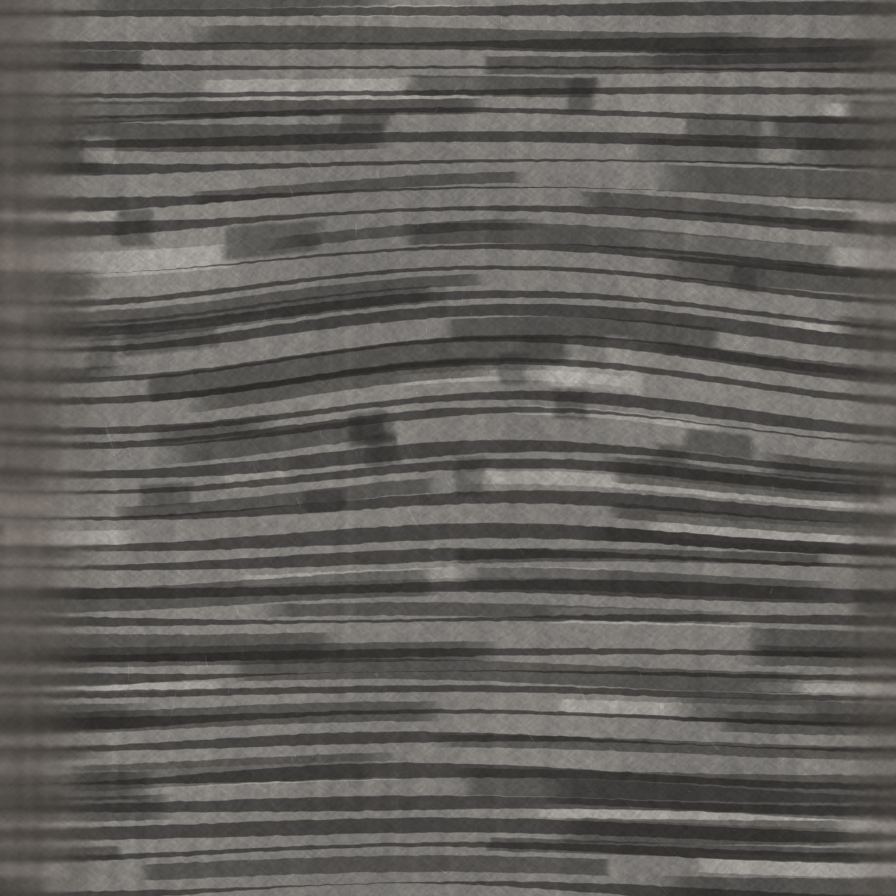
Give the GLSL for this texture, as a Shadertoy shader.

```glsl
#define STRIPES 34
#define WASHES 44
#define LIGHTS 18
#define PATCHES 24
#define PAPER 0.485
#define INK 0.135
#define CHALK 0.68
#define RISE 0.024
#define GRAIN 0.13
#define TINT vec3(1.02, 1.0, 0.97)

const float TAU = 6.28318;

float hash(vec2 p) {
    vec3 q = fract(p.xyx * vec3(0.1031, 0.1030, 0.0973));
    q += dot(q, q.yzx + 33.33);
    return fract((q.x + q.y) * q.z);
}

float noise(vec2 p) {
    vec2 i = floor(p), f = fract(p);
    f = f * f * (3.0 - 2.0 * f);
    return mix(mix(hash(i), hash(i + vec2(1, 0)), f.x),
               mix(hash(i + vec2(0, 1)), hash(i + vec2(1, 1)), f.x), f.y);
}

vec2 rotate(vec2 p, float a) {
    return vec2(cos(a) * p.x - sin(a) * p.y, sin(a) * p.x + cos(a) * p.y);
}

// Vertical shift of the strokes: rising in the middle, arched below
float bend(vec2 p) {
    float middle = exp(-pow((p.y - 0.58) / 0.2, 2.0));
    float lower = 1.0 - smoothstep(0.1, 0.35, p.y);
    return RISE * middle * sin(TAU * (p.x - 0.32)) - 0.007 * lower * cos(TAU * p.x);
}

// Coverage of a bar that wraps sideways; soft holds the blur of ends and sides
float bar(vec2 p, vec2 centre, vec2 halfSize, vec2 soft) {
    vec2 d = vec2(abs(fract(p.x - centre.x + 0.5) - 0.5), abs(p.y - centre.y));
    vec2 cover = smoothstep(-soft, soft, halfSize - d);
    return cover.x * cover.y;
}

// Crossed fibres and fine speckle, centred on zero
float paperGrain(vec2 p) {
    float speckle = noise(p * 420.0) + noise(p * 230.0 + 7.0) - 1.0;
    float fibres = noise(rotate(p, 0.6) * vec2(70.0, 420.0))
                 + noise(rotate(p, -0.7) * vec2(80.0, 400.0) + 31.0) - 1.0;
    return 0.6 * speckle + 0.6 * fibres;
}

void mainImage(out vec4 fragColor, in vec2 fragCoord) {
    vec2 uv = fragCoord / iResolution.xy;
    float worn = noise(uv * vec2(3.0, 24.0)) * 0.05;
    float leftEdge = 1.0 - smoothstep(0.02, 0.1 + worn, uv.x);
    float rightEdge = smoothstep(0.92, 1.0, uv.x);
    float edge = max(leftEdge, 0.6 * rightEdge);

    // Stroke space with slightly ragged sides
    vec2 p = uv - vec2(0.0, bend(uv));
    p += (vec2(noise(uv * 130.0), noise(uv * vec2(110.0, 160.0) + 9.0)) - 0.5) * vec2(0.008, 0.0015);
    float side = mix(0.0011, 0.006, edge);

    float tone = PAPER + 0.07 * (noise(uv * vec2(5.0, 9.0)) - 0.5);

    // Pale strokes
    for (int i = 0; i < LIGHTS; i++) {
        float k = float(i);
        vec2 centre = vec2(hash(vec2(k, 1.0)), (k + hash(vec2(k, 2.0))) / float(LIGHTS));
        vec2 size = vec2(mix(0.08, 0.28, hash(vec2(k, 3.0))), mix(0.004, 0.013, hash(vec2(k, 4.0))));
        tone = mix(tone, CHALK, 0.6 * bar(p, centre, size, vec2(0.015, side)));
    }

    // Broad translucent washes, sparser around the middle
    for (int i = 0; i < WASHES; i++) {
        float k = float(i);
        vec2 centre = vec2(hash(vec2(k, 11.0)), (k + hash(vec2(k, 12.0))) / float(WASHES));
        float sparse = 1.0 - 0.5 * exp(-pow((centre.y - 0.5) / 0.14, 2.0));
        vec2 size = vec2(mix(0.1, 0.37, hash(vec2(k, 13.0))) * sparse,
                         mix(0.006, 0.016, hash(vec2(k, 14.0))));
        float slope = (hash(vec2(k, 15.0)) - 0.5) * 0.03;
        vec2 q = p - vec2(0.0, slope * sin(TAU * (p.x - centre.x)) * 0.4);
        float ends = mix(0.006, 0.035, hash(vec2(k, 16.0)));
        tone = mix(tone, INK, 0.46 * bar(q, centre, size, vec2(ends, side)));
    }

    // Short square dabs in the upper half
    for (int i = 0; i < PATCHES; i++) {
        float k = float(i);
        vec2 centre = vec2(mix(0.1, 0.9, hash(vec2(k, 21.0))), mix(0.42, 0.9, hash(vec2(k, 22.0))));
        vec2 size = vec2(mix(0.015, 0.075, pow(hash(vec2(k, 23.0)), 2.0)),
                         mix(0.01, 0.021, hash(vec2(k, 24.0))));
        float target = hash(vec2(k, 25.0)) < 0.7 ? INK : CHALK;
        tone = mix(tone, target, 0.38 * bar(p, centre, size, vec2(0.006, 0.003)));
    }

    // Long dark stripes that swell and taper
    for (int i = 0; i < STRIPES; i++) {
        float k = float(i);
        float y = (k + 0.2 + 0.6 * hash(vec2(k, 31.0))) / float(STRIPES);
        y += 0.012 * (noise(vec2(p.x * 2.2, k * 7.0 + 0.5)) - 0.5);
        float thickness = 0.0115 * noise(vec2(p.x * 2.5 + 40.0, k * 5.0 + 0.5)) - 0.0012;
        float cover = smoothstep(-side, side, thickness - abs(p.y - y));
        tone = mix(tone, INK, 0.62 * cover);
    }

    // Faded margins, faint upright streaks and paper grain
    float margin = 0.27 + 0.09 * noise(uv * vec2(4.0, 18.0) + 3.0);
    tone = mix(tone, margin, 0.6 * edge);
    tone *= 1.0 + 0.1 * (noise(uv * vec2(95.0, 8.0)) - 0.5);
    tone *= 1.0 + GRAIN * (1.0 - 0.5 * edge) * paperGrain(uv);

    // Sparse hairline scratches
    vec2 s = rotate(uv, 0.5 + 1.2 * noise(uv * 4.0));
    float scratch = smoothstep(0.93, 1.0, noise(s * vec2(28.0, 330.0)));
    tone += 0.06 * scratch * (1.0 - edge);

    vec3 tint = mix(TINT, vec3(1.05, 1.0, 0.94), edge);
    fragColor = vec4(clamp(tone * tint, 0.0, 1.0), 1.0);
}
```
